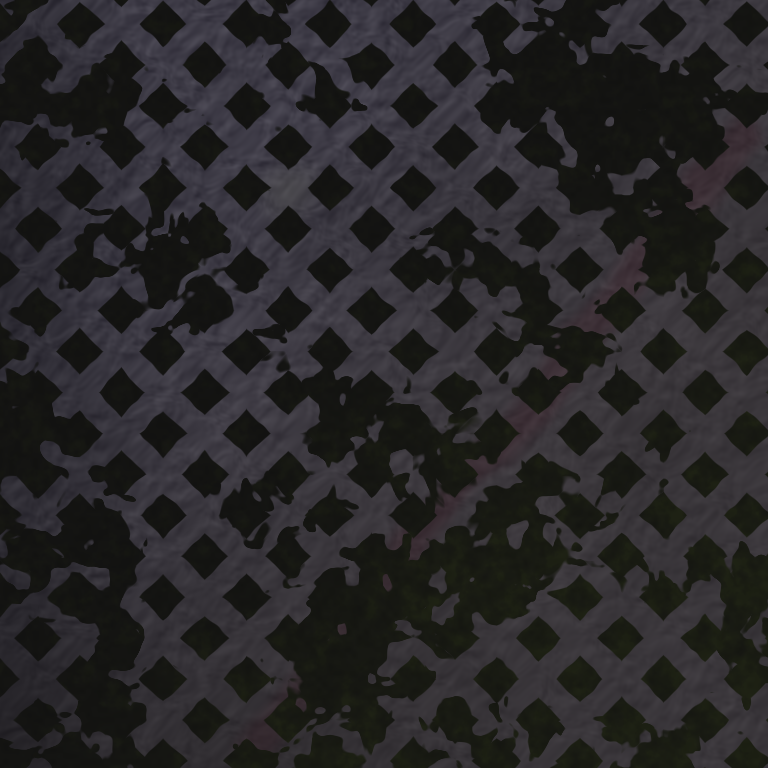
Give the GLSL for this pattern, as a Shadertoy shader.

```glsl
const vec2  REPEATS      = vec2(9.21, 9.38);    // diamonds across and down
const vec2  FIRST_CENTRE = vec2(0.456, 0.586);  // in repeats
const float HOLE_HALF    = 0.283;               // half diagonal of a hole, in repeats
const float EDGE_WOBBLE  = 0.05;
const float WEAR_LEVEL   = 0.565;               // higher keeps more paint
const float WEAR_INSET   = 0.35;                // protects paint far from the holes
const float BUMP_SCALE   = 78.0;
const float BUMP_DEPTH   = 0.085;
const vec2  LIGHT_STEP   = vec2(-0.35, 0.55);
const vec2  STREAK_START = vec2(0.34, 0.02);
const vec2  STREAK_END   = vec2(0.97, 0.82);
const float STREAK_WIDTH = 0.028;
const vec2  SCUFF_CENTRE = vec2(0.378, 0.752);

const vec3 COOL_PAINT  = vec3(0.245, 0.235, 0.280);
const vec3 WARM_PAINT  = vec3(0.235, 0.220, 0.238);
const vec3 PINK_STAIN  = vec3(0.235, 0.172, 0.200);
const vec3 SCUFF       = vec3(0.310, 0.305, 0.320);
const vec3 DARK_GROUND = vec3(0.074, 0.074, 0.068);
const vec3 MOSS        = vec3(0.112, 0.125, 0.075);

float hash(vec2 p) {
    vec3 q = fract(p.xyx * 0.1031);
    q += dot(q, q.yzx + 33.33);
    return fract((q.x + q.y) * q.z);
}

float noise(vec2 p) {
    vec2 cell = floor(p), f = fract(p);
    f = f * f * (3.0 - 2.0 * f);
    vec2 e = vec2(0.0, 1.0);
    return mix(mix(hash(cell), hash(cell + e.yx), f.x),
               mix(hash(cell + e.xy), hash(cell + e.yy), f.x), f.y);
}

float fbm(vec2 p) {
    float sum = 0.0, amplitude = 0.5;
    for (int i = 0; i < 4; i++) {
        sum += amplitude * noise(p);
        p = mat2(1.6, 1.2, -1.2, 1.6) * p + 17.3;
        amplitude *= 0.5;
    }
    return sum / 0.9375;
}

// Signed distance to the nearest diamond, negative inside the hole
float diamondLattice(vec2 uv) {
    vec2 p = uv * REPEATS - FIRST_CENTRE;
    vec2 diagonal = abs(fract(vec2(p.x + p.y, p.x - p.y) + 0.5) - 0.5);
    return max(diagonal.x, diagonal.y) - HOLE_HALF;
}

// Broad blotches with ragged, flaky borders
float wearField(vec2 uv) {
    vec2 warp = vec2(noise(uv * 24.0 + 5.0), noise(uv * 24.0 + 41.0)) - 0.5;
    vec2 p = uv + 0.03 * warp;
    return 0.58 * noise(p * 9.5 + 3.7)
         + 0.26 * noise(p * vec2(42.0, 50.0) + 11.0)
         + 0.16 * noise(p * 88.0 + 29.0);
}

float segmentDistance(vec2 p, vec2 a, vec2 b) {
    vec2 along = b - a;
    return length(p - a - along * clamp(dot(p - a, along) / dot(along, along), 0.0, 1.0));
}

vec3 paintColour(vec2 uv) {
    float warmth = smoothstep(-0.1, 0.9, uv.x - uv.y + 0.5);
    vec3 colour = mix(COOL_PAINT, WARM_PAINT, warmth);

    // Stain and pale scuff
    vec2 drift = 0.06 * (vec2(fbm(uv * 6.0), fbm(uv * 6.0 + 50.0)) - 0.5);
    float streak = segmentDistance(uv + drift, STREAK_START, STREAK_END);
    colour = mix(colour, PINK_STAIN, 0.75 * (1.0 - smoothstep(0.3, 1.3, streak / STREAK_WIDTH)));
    float scuff = 1.0 - smoothstep(0.0, 0.055, length(uv + drift - SCUFF_CENTRE));
    colour = mix(colour, SCUFF, 0.8 * scuff);

    // Embossed grain
    vec2 q = uv * BUMP_SCALE + 2.0 * noise(uv * 30.0);
    float relief = noise(q) - noise(q + LIGHT_STEP);
    relief += 0.5 * (noise(q * 2.1) - noise(q * 2.1 + LIGHT_STEP));
    float depth = BUMP_DEPTH * mix(1.0, 0.5, warmth);

    // Uneven light, dimmer at the left and the lower left
    float light = mix(0.78, 1.02, smoothstep(-0.02, 0.22, uv.x));
    light *= mix(0.86, 1.0, smoothstep(0.0, 0.6, uv.y + 0.4 * uv.x));
    light *= 0.84 + 0.22 * fbm(uv * 7.0 + 80.0);
    return (colour + depth * relief) * light;
}

vec3 groundColour(vec2 uv) {
    float region = smoothstep(-0.15, 0.75, uv.x - uv.y + 0.5 * (fbm(uv * 5.0 + 9.0) - 0.5));
    float mottle = fbm(uv * 60.0 + 60.0);
    float moss = clamp(region * (0.2 + 1.1 * mottle) + 0.3 * smoothstep(0.5, 0.8, mottle), 0.0, 1.0);
    return mix(DARK_GROUND, MOSS, moss) * (0.93 + 0.14 * noise(uv * 130.0));
}

void mainImage(out vec4 fragColor, in vec2 fragCoord) {
    vec2 uv = fragCoord / iResolution.xy;
    float soft = 11.0 / iResolution.y;

    // Paint survives outside the holes and where wear stays low
    float band = diamondLattice(uv) + EDGE_WOBBLE * (noise(uv * 70.0) - 0.5);
    float intact = WEAR_LEVEL + WEAR_INSET * max(band, 0.0) - wearField(uv);
    float paint = smoothstep(-soft, soft, min(band, intact));

    fragColor = vec4(mix(groundColour(uv), paintColour(uv), paint), 1.0);
}
```
